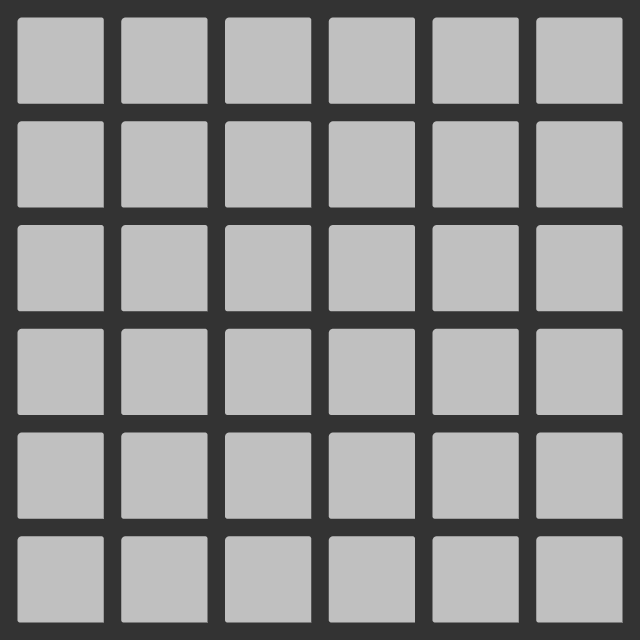
A three.js fragment shader for this pattern:

```glsl
varying vec2 vUv;

// Signed distance to a box; radii are top right, bottom right, top left, bottom left.
float roundedBox(vec2 p, float halfSize, vec4 radii) {
  vec2 side = p.x > 0.0 ? radii.xy : radii.zw;
  float radius = p.y > 0.0 ? side.x : side.y;
  vec2 q = abs(p) - halfSize + radius;
  return length(max(q, 0.0)) + min(max(q.x, q.y), 0.0) - radius;
}

void main() {
  // Six by six cells, inset by half a gap so the outer margin equals the gaps.
  float pitch = 83.0 / 512.0;
  vec2 grid = vUv - 7.0 / 512.0;
  vec2 cell = clamp(floor(grid / pitch), 0.0, 5.0);
  vec2 local = grid - (cell + 0.5) * pitch;

  // Tile with a softened top left corner and a square bottom right one.
  float dist = roundedBox(local, 34.5 / 512.0, vec4(2.0, 0.0, 3.5, 2.0) / 512.0);
  float edge = max(fwidth(vUv.x), fwidth(vUv.y));
  float tile = clamp(0.5 - dist / edge, 0.0, 1.0);

  vec3 gapColor = vec3(0.2);
  vec3 tileColor = vec3(0.753);
  gl_FragColor = vec4(mix(gapColor, tileColor, tile), 1.0);
}
```
